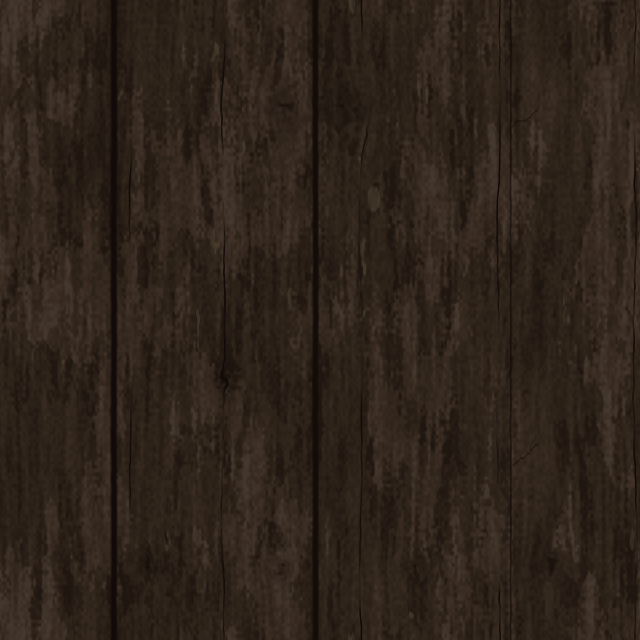
Write a three.js fragment shader that draws this texture.

```glsl
#define SEAM_X vec3(0.178, 0.493, 0.798)
#define SEAM_HALF_WIDTH vec3(0.0054, 0.0050, 0.0012)
#define GRAIN_FREQ vec2(170.0, 14.0)
#define STREAK_FREQ vec2(56.0, 6.0)
#define SCUFF_FREQ vec2(18.0, 6.0)
#define STREAK_AMOUNT 2.3
#define GRAIN_AMOUNT 1.5
#define SPECK_AMOUNT 1.3
#define WEAR_AMOUNT 1.1
#define STAIN_AMOUNT 1.5
#define BASE_TONE 0.85

varying vec2 vUv;

const vec3 GAP = vec3(0.07, 0.04, 0.03);
const vec3 DARK = vec3(0.15, 0.11, 0.08);
const vec3 BROWN = vec3(0.18, 0.14, 0.10);
const vec3 WORN = vec3(0.22, 0.165, 0.13);
const vec3 PALE = vec3(0.26, 0.21, 0.17);
const vec3 CHIP = vec3(0.29, 0.25, 0.19);

float hash(vec2 p) {
  vec3 q = fract(p.xyx * 0.1031);
  q += dot(q, q.yzx + 33.33);
  return fract((q.x + q.y) * q.z);
}

// Value noise that tiles over the unit square
float noise(vec2 p, vec2 freq, float seed) {
  vec2 f = fract(p * freq);
  vec2 a = mod(floor(p * freq), freq) + seed;
  vec2 b = mod(floor(p * freq) + 1.0, freq) + seed;
  f = f * f * (3.0 - 2.0 * f);
  return mix(mix(hash(a), hash(vec2(b.x, a.y)), f.x),
             mix(hash(vec2(a.x, b.y)), hash(b), f.x), f.y);
}

// Rough layered noise, rich in small detail
float fbm(vec2 p, vec2 freq, float seed) {
  float sum = 0.0;
  for (int i = 0; i < 4; i++) {
    float octave = float(i);
    sum += 0.395 * pow(0.64, octave) * noise(p, freq * exp2(octave), seed + 17.0 * octave);
  }
  return sum / 0.913;
}

// Signed offset to the nearest repeat
float wrapped(float d) {
  return d - floor(d + 0.5);
}

vec3 woodColor(float tone) {
  vec3 c = mix(DARK, BROWN, clamp(tone, -0.8, 1.0));
  c = mix(c, WORN, clamp(tone - 1.0, 0.0, 1.0));
  return mix(c, PALE, clamp(tone - 2.0, 0.0, 1.3));
}

void main() {
  vec2 p = vUv;
  vec2 g = p;

  // Knots: a low row of four, then three higher up; grain bends around them
  float knots = 0.0;
  vec2 ragged = vec2(noise(p, vec2(70.0), 5.0), noise(p, vec2(70.0), 8.0)) - 0.5;
  for (int i = 0; i < 7; i++) {
    float n = float(i);
    float m = n - 4.0;
    vec2 center = i < 4 ? vec2(0.225 + 0.213 * n, 0.105 + 0.02 * hash(vec2(n, 3.0)))
                        : vec2(0.355 + 0.09 * m, 0.41 + 0.42 * min(m, 1.0));
    float radius = 0.011 + 0.005 * hash(vec2(n, 9.0)) + (i > 4 ? 0.010 : 0.0);
    vec2 q = (p - center) / radius + 1.6 * ragged;
    float r2 = dot(q, q);
    g.x -= 0.55 * radius * q.x * exp(-0.2 * r2);
    knots += exp(-0.8 * r2) * (0.65 + 0.35 * cos(5.0 * sqrt(r2)));
  }
  g.x += 0.006 * (noise(p, vec2(6.0, 5.0), 21.0) - 0.5);

  // Seams between planks, with worn edges beside the open ones
  float gap = 0.0;
  float shade = 0.0;
  float edge = 0.0;
  for (int i = 0; i < 3; i++) {
    float w = SEAM_HALF_WIDTH[i];
    float open = w / 0.0054;
    float d = wrapped(p.x - SEAM_X[i]) + 0.0018 * (fbm(p, vec2(1.0, 40.0), 31.0 + float(i)) - 0.5);
    gap = max(gap, (1.0 - smoothstep(w * 0.4, w * 1.2 + 0.0008, abs(d))) * mix(0.5, 1.0, open));
    shade = max(shade, open * exp(-abs(d) / (1.4 * w)));
    edge = max(edge, open * exp(-abs(d) / 0.035));
  }

  // Grain, weather stains, ragged scuffs and dark pitting
  float grain = noise(g, GRAIN_FREQ, 41.0);
  float streak = fbm(g, STREAK_FREQ, 53.0);
  float speck = noise(p, vec2(240.0, 170.0), 67.0);
  float detail = 0.10 * (grain - 0.5) + 0.10 * (speck - 0.5) + 0.20 * (streak - 0.5);
  float scuff = fbm(g, SCUFF_FREQ, 83.0) + 0.25 * (noise(p, vec2(5.0, 4.0), 89.0) - 0.5);
  float worn = smoothstep(0.53, 0.61, scuff + detail + 0.11 * edge);
  float pits = smoothstep(0.58, 0.66, fbm(g, vec2(34.0, 13.0), 101.0) - detail);
  float tone = BASE_TONE + STREAK_AMOUNT * (streak - 0.5) + GRAIN_AMOUNT * (grain - 0.5);
  tone += SPECK_AMOUNT * (speck - 0.5) + WEAR_AMOUNT * worn - 0.8 * pits;
  tone += STAIN_AMOUNT * (fbm(p, vec2(5.0, 4.0), 71.0) - 0.5) - 0.6 * shade;
  vec3 color = woodColor(tone);

  // Chips of old finish along one board
  float band = exp(-pow((p.x - 0.555) / 0.018, 2.0)) * smoothstep(0.46, 0.52, p.y) * smoothstep(0.80, 0.70, p.y);
  float flake = fbm(p, vec2(42.0, 13.0), 97.0);
  float spot = length((p - vec2(0.585, 0.69)) / vec2(0.014, 0.020)) + 1.8 * (flake - 0.5);
  float chip = max(smoothstep(0.78, 0.84, flake + 0.24 * band), 1.0 - smoothstep(0.8, 1.0, spot));
  color = mix(color, CHIP * (0.8 + 0.3 * grain), 0.65 * chip);

  // Broken hairline cracks, two of them joined by short slanted splits
  float crack = 0.0;
  for (int i = 0; i < 5; i++) {
    float n = float(i);
    float x = fract(0.35 + 0.214 * n) + 0.008 * (fbm(p, vec2(1.0, 12.0), 110.0 + n) - 0.5);
    float reach = smoothstep(0.45, 0.8, fbm(p, vec2(1.0, 7.0), 130.0 + n) + 0.15 * speck);
    crack = max(crack, reach * (1.0 - smoothstep(0.0003, 0.0022, abs(wrapped(g.x - x)))));
    vec2 q = p - vec2(0.802, 0.275 + 0.525 * mod(n, 2.0)) + vec2(0.0, 0.02 * (streak - 0.5));
    float along = clamp(dot(q, vec2(0.77, 0.64)), 0.0, 0.05);
    float split = length(q - along * vec2(0.77, 0.64));
    crack = max(crack, 0.5 * (1.0 - smoothstep(0.0003, 0.0022, split)));
  }

  color = mix(color, GAP, clamp(0.75 * knots, 0.0, 0.75));
  gl_FragColor = vec4(mix(color, GAP, max(crack, gap)), 1.0);
}
```
